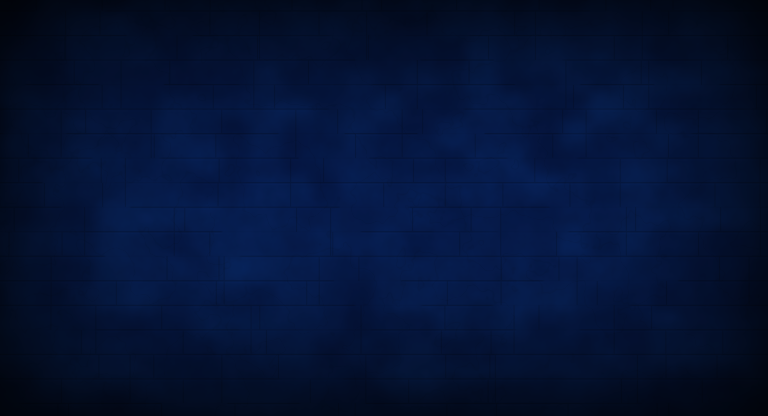
Write a Shadertoy shader that draws this background.

```glsl
// A dim navy block wall under a soft vignette.
// Level joints and uprights of one or two courses are engraved faintly over
// blurry square patches of tone, with noise and vein lines as stone grain.

const float ROWS = 16.96;        // courses per canvas height
const float TOP_OFFSET = 0.0263; // height of the cut course at the top
const vec3 DEEP_NAVY = vec3(0.016, 0.072, 0.232);
const vec3 LIT_NAVY = vec3(0.032, 0.148, 0.374);

// Integer hash of a lattice cell, 0 to 1
float hash(vec2 cell, uint seed) {
    uvec2 q = uvec2(ivec2(floor(cell)));
    uint h = q.x * 1597334677u ^ q.y * 3812015801u ^ seed * 2798796415u;
    h = (h ^ (h >> 16)) * 2246822519u;
    h = (h ^ (h >> 13)) * 3266489917u;
    h ^= h >> 16;
    return float(h >> 8) / 16777216.0;
}

// Value noise; a larger flatness keeps more of each cell at one tone
float cellNoise(vec2 p, float flatness, uint seed) {
    vec2 i = floor(p);
    vec2 f = smoothstep(vec2(flatness), vec2(1.0 - flatness), p - i);
    float low = mix(hash(i, seed), hash(i + vec2(1, 0), seed), f.x);
    float high = mix(hash(i + vec2(0, 1), seed), hash(i + vec2(1, 1), seed), f.x);
    return mix(low, high, f.y);
}

float fbm(vec2 p, uint seed) {
    float sum = 0.0, amplitude = 0.5;
    for (int k = 0; k < 4; k++) {
        sum += amplitude * cellNoise(p, 0.0, seed + uint(k));
        p = mat2(1.6, 1.2, -1.2, 1.6) * p;
        amplitude *= 0.5;
    }
    return sum;
}

// Soft line of a given half width around distance zero
float line(float d, float halfWidth, float blur) {
    return 1.0 - smoothstep(halfWidth - blur, halfWidth + blur, abs(d));
}

// Distance to the nearest upright joint of one course
float uprightJoint(float x, float row, float spacing, uint seed) {
    float s = x / spacing + hash(vec2(row, 7.0), seed);
    float nearest = 10.0;
    for (int k = -1; k <= 1; k++) {
        float id = floor(s) + float(k);
        float joint = id + 0.5 + 0.7 * (hash(vec2(id, row), seed) - 0.5);
        nearest = min(nearest, abs(s - joint));
    }
    return nearest * spacing;
}

// Dark grooves, with a thin light lip under each level joint
float mortar(vec2 p, float pixel) {
    float halfWidth = max(0.0012, 0.35 * pixel);
    float blur = max(0.0018, 0.7 * pixel);
    float course = p.y * ROWS;
    float joint = floor(course + 0.5);
    float level = (course - joint) / ROWS;

    // Level joints stop short where a block is two courses high
    float run = cellNoise(vec2(p.x * 6.0 + 3.7 * joint, joint + 0.01), 0.42, 23u);
    float presence = mix(0.15, 1.0, smoothstep(0.2, 0.45, run));
    float groove = 0.21 * presence * line(level, halfWidth, blur);

    float single = uprightJoint(p.x, floor(course), 0.27, 11u);
    float paired = uprightJoint(p.x, floor(course * 0.5), 0.34, 17u);
    float upright = line(min(single, paired), halfWidth, blur);
    groove = max(groove, 0.17 * upright);
    float lip = 0.05 * presence * line(level - 0.0045, halfWidth, blur);
    return 1.0 - groove + lip;
}

// Blurry squares and wider slabs of tone, 0 dark to 1 bright
float patchTone(vec2 p) {
    vec2 grid = p * ROWS;
    float squares = cellNoise(grid * vec2(0.8, 0.9) + vec2(0.3, -0.5), 0.15, 31u);
    float slabs = cellNoise(grid * vec2(0.4, 0.8) + vec2(0.1, -0.5), 0.15, 47u);
    float clouds = fbm(p * 6.0, 59u);
    float tone = 0.42 * (squares - 0.5) + 0.3 * (slabs - 0.5) + 0.5 * (clouds - 0.47);
    return clamp(0.5 + tone, 0.0, 1.0);
}

// Grain and sparse thin veins
float grain(vec2 p) {
    float rough = fbm(p * 34.0, 71u) - 0.47;
    float vein = line(fbm(p * 11.0, 83u) - 0.47, 0.008, 0.008);
    return 1.0 + 0.14 * rough - 0.05 * vein;
}

// Bright middle; steep fall at the sides, gentler at top and bottom
float vignette(vec2 uv) {
    vec2 reach = abs(2.0 * uv - 1.0);
    vec2 fall = 1.0 - vec2(0.62, 0.66) * pow(reach, vec2(4.0, 2.2));
    return fall.x * fall.y;
}

void mainImage(out vec4 fragColor, in vec2 fragCoord) {
    vec2 uv = fragCoord / iResolution.xy;
    float pixel = 1.0 / iResolution.y;
    // Wall space: heights across, measured downward from the first joint
    vec2 wall = vec2(fragCoord.x * pixel, 1.0 - uv.y - TOP_OFFSET);

    vec3 color = mix(DEEP_NAVY, LIT_NAVY, patchTone(wall));
    color *= grain(wall) * mortar(wall, pixel) * vignette(uv);
    fragColor = vec4(color, 1.0);
}
```
